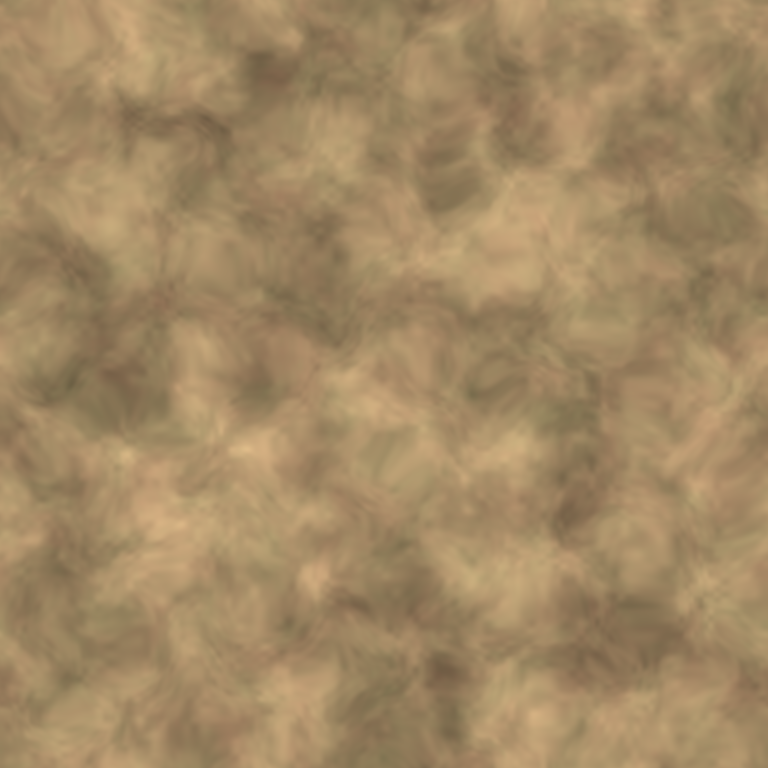
Give the GLSL for this texture, as a Shadertoy shader.

```glsl
// Seamless mottled sandy earth: soft tan and brown clouds with a faint green and pink drift.
#define BASE_CELLS 12.0
#define TINT_CELLS 20.0
#define WARP_CELLS 16.0
#define WARP_AMOUNT 0.035
#define OCTAVES 4
#define GAIN 0.65
#define CONTRAST 0.36
#define TINT_AMOUNT 0.04
#define SAND_COLOR vec3(0.63, 0.53, 0.387)
#define TINT_AXIS vec3(0.65, -0.30, 0.10)

float hash(vec2 p, float seed) {
    return fract(sin(dot(p, vec2(127.1, 311.7)) + seed * 74.7) * 43758.5453);
}

// Value noise, centred on zero, that wraps after a whole number of cells.
float wrappedNoise(vec2 uv, float cells, float seed) {
    vec2 p = uv * cells;
    vec2 cell = floor(p);
    vec2 f = fract(p);
    vec2 blend = f * f * (3.0 - 2.0 * f);
    vec2 lo = mod(cell, cells);
    vec2 hi = mod(cell + 1.0, cells);
    float bottom = mix(hash(lo, seed), hash(vec2(hi.x, lo.y), seed), blend.x);
    float top = mix(hash(vec2(lo.x, hi.y), seed), hash(hi, seed), blend.x);
    return mix(bottom, top, blend.y) - 0.5;
}

// Each octave doubles the cell count, so the sum still wraps.
float clouds(vec2 uv, float cells, float seed) {
    float sum = 0.0;
    float weight = 1.0;
    for (int i = 0; i < OCTAVES; i++) {
        sum += weight * wrappedNoise(uv, cells, seed + float(i));
        cells *= 2.0;
        weight *= GAIN;
    }
    return sum;
}

void mainImage(out vec4 fragColor, in vec2 fragCoord) {
    vec2 uv = fragCoord / iResolution.xy;

    // Bend the lattice so that patches get irregular outlines
    vec2 warp = vec2(wrappedNoise(uv, WARP_CELLS, 21.0), wrappedNoise(uv, WARP_CELLS, 31.0));
    vec2 bent = uv + WARP_AMOUNT * warp;

    // Light and dark patches
    float tone = clouds(bent, BASE_CELLS, 1.0);
    vec3 color = SAND_COLOR * (1.0 + CONTRAST * tone);

    // Independent drift between olive and rosy sand
    float tint = clouds(bent, TINT_CELLS, 11.0);
    color += TINT_AXIS * TINT_AMOUNT * tint;

    fragColor = vec4(clamp(color, 0.0, 1.0), 1.0);
}
```
